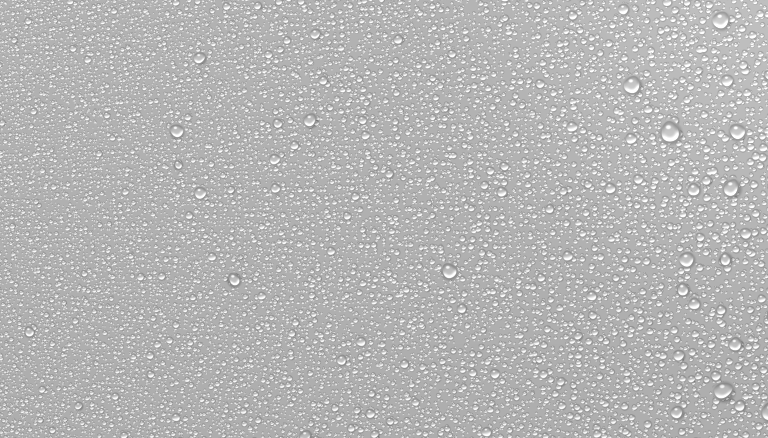
Write a Shadertoy shader that draws this texture.

```glsl
// Water drops beaded on a pale grey sheet, fine at the left and coarse at the right.
// Jittered grids, bent by a conformal map so the cells grow across the canvas,
// are stacked from mist to large drops; each drop is shaded as a small lens.

#define SHEET 0.69      // grey of the bare sheet
#define GROWTH 0.32     // how fast drops grow from left to right
#define GLOW 0.29       // light gathered at the lower rim
#define GLINT 0.26      // spot reflected near the top
#define DARK 0.17       // shade inside the upper rim
#define SHADOW 0.15     // shade thrown below a drop
#define CROWD 0.50      // extra large drops at the right
#define SAMPLES 2       // supersampling per axis

vec4 hash4(vec2 p) {
    vec4 q = fract(p.xyxy * vec4(0.1031, 0.1030, 0.0973, 0.1099));
    q += dot(q, q.wzxy + 33.33);
    return fract((q.xxyz + q.yzzw) * q.zywx);
}

mat2 rotation(float a) {
    float c = cos(a), s = sin(a);
    return mat2(c, s, -s, c);
}

// Conformal map: cells keep their shape while their size changes with x
vec2 bend(vec2 z) {
    return exp(-GROWTH * z.x) / GROWTH * vec2(-cos(GROWTH * z.y), sin(GROWTH * z.y));
}

// Distance in drop radii for a tilted egg shape
float eggDistance(vec2 v, vec4 rnd, float bulk) {
    vec2 q = rotation((rnd.x - 0.5) * 2.4) * v;
    float stretch = 1.0 + (0.12 + 0.4 * bulk) * rnd.y;
    q.x *= stretch * (1.0 + 0.2 * clamp(q.y, -1.5, 1.5));
    return length(q);
}

// Grey of the drop body: dark top, bright lower crescent, small glint
float lens(float sheet, vec2 v, float d, float bulk) {
    float rim = mix(1.0, smoothstep(0.35, 0.9, d), bulk);
    float grey = sheet + 0.025;
    grey -= DARK * smoothstep(0.4, 1.0, d) * smoothstep(-0.3, 0.6, v.y);
    grey += GLOW * rim * (1.0 - smoothstep(-0.65, 0.1, v.y - 0.25 * v.x));
    grey += 0.05 * bulk * (1.0 - smoothstep(-0.6, 0.6, v.y));
    float spot = length((v - vec2(-0.15, 0.4)) * vec2(1.0, 1.3));
    grey += GLINT * (1.0 - smoothstep(0.12, 0.36, spot));
    return grey;
}

// One grid of drops laid over the shade below it
float drops(float shade, float sheet, vec2 z, float cell, vec2 radii,
            float chance, float bulk, float seed) {
    vec2 grid = bend(z) / cell;
    mat2 upright = rotation(GROWTH * z.y);
    vec2 nearest = vec2(9.0);
    float best = 9.0, size = 1.0;
    for (int j = -1; j <= 1; j++)
    for (int i = -1; i <= 1; i++) {
        vec2 id = floor(grid) + vec2(i, j);
        vec4 place = hash4(id + seed);
        vec4 form = hash4(id + seed + 71.7);
        float x = -log(GROWTH * length(id * cell)) / GROWTH;
        float streak = (x + 0.25) / 0.05;
        float crowd = smoothstep(0.35, 0.8, x) + 0.4 * exp(-streak * streak);
        if (place.z > chance + CROWD * bulk * crowd) continue;
        float r = mix(radii.x, radii.y, place.w * place.w);
        vec2 center = id + 0.5 + (place.xy - 0.5) * 0.66;
        vec2 v = upright * (grid - center) / r;
        float d = eggDistance(v, form, bulk);
        if (d < best) {
            best = d;
            nearest = v;
            size = r * cell * exp(GROWTH * z.x);
        }
    }
    // Clear the mist around the drop, then throw its shadow
    shade = mix(sheet, shade, smoothstep(1.1, 1.35, best));
    float shadowDistance = length(nearest - vec2(0.1, -0.22));
    shade -= SHADOW * (1.0 - smoothstep(0.8, 1.35, shadowDistance));
    float edge = 0.6 / (iResolution.y * size);
    float body = 1.0 - smoothstep(1.0 - edge, 1.0 + edge, best);
    return mix(shade, lens(sheet, nearest, best, bulk), body);
}

float wetSheet(vec2 uv) {
    vec2 z = uv - 0.5 * vec2(iResolution.x / iResolution.y, 1.0);
    // Soft light from the upper right
    float light = 1.0 - smoothstep(0.0, 0.9, length(z - vec2(0.9, 0.5)));
    float sheet = SHEET + 0.02 * z.y + 0.05 * light;
    float shade = sheet;
    shade = drops(shade, sheet, z, 0.0105, vec2(0.20, 0.38), 0.80, 0.0, 3.1);
    shade = drops(shade, sheet, z, 0.0165, vec2(0.22, 0.43), 0.85, 0.1, 17.3);
    shade = drops(shade, sheet, z, 0.0430, vec2(0.12, 0.25), 0.36, 0.3, 41.9);
    shade = drops(shade, sheet, z, 0.0950, vec2(0.12, 0.20), 0.07, 1.0, 89.2);
    return shade;
}

void mainImage(out vec4 fragColor, in vec2 fragCoord) {
    float total = 0.0;
    for (int j = 0; j < SAMPLES; j++)
    for (int i = 0; i < SAMPLES; i++) {
        vec2 offset = (vec2(i, j) + 0.5) / float(SAMPLES) - 0.5;
        total += wetSheet((fragCoord + offset) / iResolution.y);
    }
    float grey = total / float(SAMPLES * SAMPLES);
    fragColor = vec4(vec3(clamp(grey, 0.0, 1.0)), 1.0);
}
```
